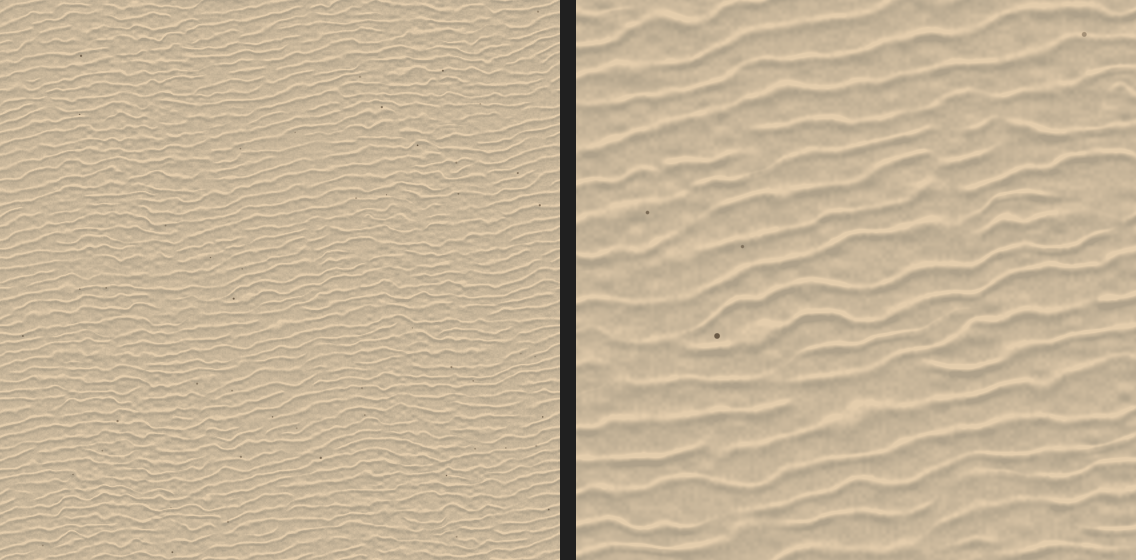
Left: the whole. Right: its middle third, enlarged.
A WebGL 2 fragment shader for this texture:

```glsl
#version 300 es
precision highp float;
// Wind-rippled sand: a carrier wave climbs the canvas, and overlapping random
// phase patches bend, fork and break its crests. Fine grain and a few dark
// specks lie on top. Every lattice wraps, so the canvas tiles.
#define RIPPLES 50.0          // crests over the height, whole number
#define CLIMB 6.0             // crests crossed over the width, whole number
#define SWAY 0.55             // regional change of crest direction
#define PATCHES vec2(22.0, 38.0)
#define PHASE_JITTER 0.8      // higher gives more forks
#define WIGGLE 0.0105         // scalloping of the crests
#define SHADOW_DROP 0.0042    // distance of a shadow below its crest
#define LUMPS 1.6
#define GRAIN 0.8
#define SPECK_CELLS 18.0
#define SAND vec3(0.787, 0.715, 0.605)
#define TONE_STEP vec3(0.056, 0.046, 0.036)

uniform vec2 u_resolution;
out vec4 fragColor;

const float TAU = 6.2831853;

float hash(vec2 p) {
    return fract(sin(dot(p, vec2(127.1, 311.7))) * 43758.5453);
}

// Value noise on a lattice that wraps after 'cells' steps.
float wrapNoise(vec2 uv, vec2 cells, float seed) {
    vec2 p = uv * cells;
    vec2 i = floor(p);
    vec2 f = p - i;
    f = f * f * (3.0 - 2.0 * f);
    vec2 a = mod(i, cells) + seed;
    vec2 b = mod(i + 1.0, cells) + seed;
    return mix(mix(hash(a), hash(vec2(b.x, a.y)), f.x),
               mix(hash(vec2(a.x, b.y)), hash(b), f.x), f.y);
}

// Two broken bands alternate with two calm ones across the width.
float roughBand(float x) {
    return 0.5 - 0.5 * cos(2.0 * TAU * x);
}

// Blends neighbouring patches, each with its own phase and slight tilt.
vec2 phasePatches(vec2 uv) {
    vec2 p = uv * PATCHES;
    vec2 base = floor(p);
    vec2 total = vec2(0.0);
    for (int y = -2; y <= 2; y++) {
        for (int x = -2; x <= 2; x++) {
            vec2 cell = base + vec2(x, y);
            vec2 id = mod(cell, PATCHES);
            vec2 center = cell + vec2(hash(id + 3.7), hash(id + 41.3));
            vec2 d = p - center;
            float weight = max(1.0 - dot(d, d) / 4.0, 0.0);
            weight *= weight * weight;
            vec2 tilt = vec2(hash(id + 17.9), hash(id + 71.1)) - 0.5;
            float jitter = PHASE_JITTER * (0.9 + 0.25 * roughBand(center.x / PATCHES.x));
            float turn = jitter * (hash(id + 5.3) - 0.5) + dot(tilt * vec2(0.7, 0.5), d);
            total += weight * vec2(cos(TAU * turn), sin(TAU * turn));
        }
    }
    return total;
}

// Ripple height from 0 to about 1; 'sharpness' narrows the crest.
float ripple(vec2 uv, float rough, float sharpness) {
    vec2 bend = vec2(wrapNoise(uv, vec2(30.0, 44.0), 11.0),
                     wrapNoise(uv, vec2(32.0, 42.0), 23.0)) - 0.5;
    bend.y += 0.5 * (wrapNoise(uv, vec2(70.0, 84.0), 37.0) - 0.5);
    vec2 q = uv + WIGGLE * (0.8 + 0.7 * rough) * bend;
    vec2 patchSum = phasePatches(q);
    float carrier = RIPPLES * q.y - CLIMB * q.x - SWAY * sin(2.0 * TAU * q.x);
    float angle = TAU * carrier + atan(patchSum.y, patchSum.x + 1e-5);
    float strength = smoothstep(0.0, 0.9, length(patchSum))
                   * (0.75 + 0.5 * wrapNoise(uv, vec2(26.0, 40.0), 53.0));
    return strength * exp(sharpness * (cos(angle) - 1.0));
}

// Bright crest against the softer shadow cast below it; wide humps cancel out.
float rippleTone(vec2 uv, float rough) {
    float crest = ripple(uv, rough, 3.8);
    float shadow = ripple(uv + vec2(0.0, SHADOW_DROP), rough, 1.7);
    return 2.5 * crest - 1.6 * shadow;
}

// Small lumps lit from above, strongest where the ripples are broken.
float lumpTone(vec2 uv) {
    vec2 cells = vec2(100.0, 150.0);
    vec2 lift = vec2(0.0, 0.002);
    return wrapNoise(uv - lift, cells, 67.0) - wrapNoise(uv + lift, cells, 67.0);
}

float grainTone(vec2 uv) {
    return wrapNoise(uv, vec2(420.0), 7.0) + 0.5 * wrapNoise(uv, vec2(210.0), 19.0) - 0.75;
}

// Coverage of sparse pebbles, kept inside their cells.
float specks(vec2 uv) {
    vec2 p = uv * SPECK_CELLS;
    vec2 id = mod(floor(p), SPECK_CELLS) + 29.0;
    vec2 center = 0.2 + 0.6 * vec2(hash(id), hash(id + 8.2));
    float radius = mix(0.015, 0.034, hash(id + 13.6));
    float soft = 0.8 * SPECK_CELLS / u_resolution.y;
    float inside = 1.0 - smoothstep(radius - soft, radius + soft, length(fract(p) - center));
    return inside * step(0.82, hash(id + 31.4)) * mix(0.3, 0.9, hash(id + 47.5));
}

void main() {
    vec2 uv = gl_FragCoord.xy / u_resolution;
    float rough = mix(roughBand(uv.x), wrapNoise(uv, vec2(6.0, 8.0), 83.0), 0.4);

    float tone = rippleTone(uv, rough);
    tone += LUMPS * (0.5 + rough) * lumpTone(uv);
    tone += GRAIN * grainTone(uv);

    vec3 color = SAND + TONE_STEP * clamp(tone, -1.8, 1.9);
    color = mix(color, vec3(0.33, 0.27, 0.2), specks(uv));
    fragColor = vec4(color, 1.0);
}
```
